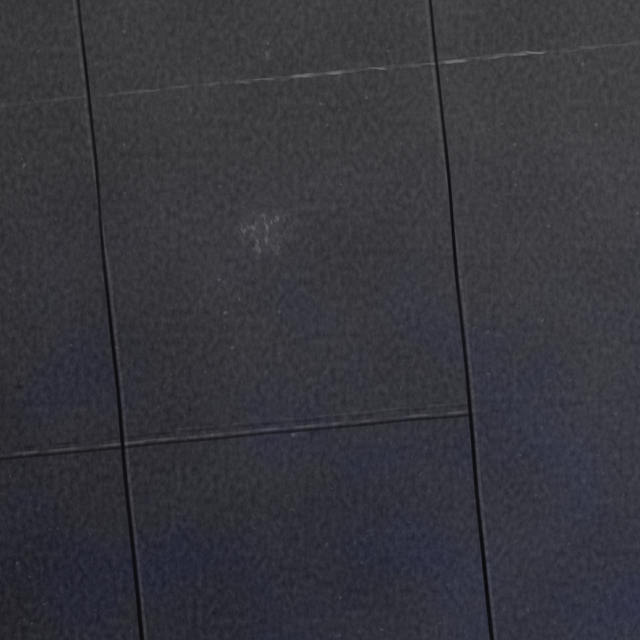
Write a Shadertoy shader that draws this texture.

```glsl
const float PITCH = 0.548;               // tile size
const vec2 GRID_ORIGIN = vec2(0.221, 0.288);
const float TILT = 0.097;                // slope of the seams
const float SEAM_WIDTH = 0.0026;         // half widths
const float CHALK_WIDTH = 0.0025;
const float WOBBLE = 0.004;
const float GRAIN = 0.065;
const float BLOTCH = 0.028;

const vec3 TOP_LEFT = vec3(0.222, 0.218, 0.230);
const vec3 TOP_RIGHT = vec3(0.262, 0.258, 0.270);
const vec3 BOTTOM_LEFT = vec3(0.150, 0.148, 0.175);
const vec3 BOTTOM_RIGHT = vec3(0.203, 0.208, 0.255);
const vec3 BLUE_TINT = vec3(-0.010, -0.006, 0.022);
const vec3 SEAM_COLOR = vec3(0.045, 0.042, 0.055);
const vec3 CHALK_COLOR = vec3(0.46, 0.45, 0.46);

const vec2 SCUFF_CENTER = vec2(0.414, 0.642);
const vec2 SCUFF_SIZE = vec2(0.046, 0.042);
const vec2 SPOT_CENTER = vec2(0.414, 0.913);
const vec2 SPOT_SIZE = vec2(0.018, 0.011);

vec2 hashGradient(vec2 p) {
    vec3 q = fract(p.xyx * vec3(0.1031, 0.1030, 0.0973));
    q += dot(q, q.yzx + 33.33);
    return 2.0 * fract((q.xx + q.yz) * q.zy) - 1.0;
}

float gradientNoise(vec2 p) {
    vec2 i = floor(p), f = p - i;
    vec2 u = f * f * f * (f * (f * 6.0 - 15.0) + 10.0);
    float a = dot(hashGradient(i), f);
    float b = dot(hashGradient(i + vec2(1, 0)), f - vec2(1, 0));
    float c = dot(hashGradient(i + vec2(0, 1)), f - vec2(0, 1));
    float d = dot(hashGradient(i + vec2(1, 1)), f - vec2(1, 1));
    return mix(mix(a, b, u.x), mix(c, d, u.x), u.y);
}

float fbm(vec2 p) {
    float sum = 0.0, amplitude = 1.0;
    for (int i = 0; i < 3; i++) {
        sum += amplitude * gradientNoise(p);
        p = p * 2.03 + 17.3;
        amplitude *= 0.55;
    }
    return sum;
}

// Soft line of the given half width around distance zero
float stroke(float dist, float halfWidth) {
    float soft = max(1.0 / iResolution.y, 0.0013);
    return 1.0 - smoothstep(halfWidth - soft, halfWidth + soft, abs(dist));
}

// Streaky rubbed patch with a ragged outline
float scuff(vec2 uv, vec2 center, vec2 size) {
    vec2 p = uv - center;
    float mask = 1.0 - smoothstep(0.45, 1.1, length(p / size) + 0.7 * fbm(uv * 38.0));
    vec2 streak = vec2(p.x + 0.35 * p.y, p.y - 0.35 * p.x) * vec2(125.0, 58.0);
    return mask * (0.18 + 0.82 * smoothstep(-0.05, 0.5, fbm(streak + 40.0)));
}

void mainImage(out vec4 fragColor, in vec2 fragCoord) {
    vec2 uv = fragCoord / iResolution.xy;

    // Uneven light, bluish lower down
    vec3 color = mix(mix(BOTTOM_LEFT, BOTTOM_RIGHT, uv.x),
                     mix(TOP_LEFT, TOP_RIGHT, uv.x), smoothstep(-0.1, 0.95, uv.y));
    color += BLOTCH * fbm(uv * 4.0 + 5.0);
    float blue = smoothstep(-0.1, 0.4, fbm(uv * 5.5 + 31.0));
    color += BLUE_TINT * blue * (1.0 - smoothstep(0.35, 0.75, uv.y));

    // Fine grain and sparse pale flecks
    color += GRAIN * fbm(uv * vec2(120.0, 85.0));
    color += 0.09 * smoothstep(0.38, 0.65, gradientNoise(uv * 95.0 + 60.0));

    // Tilted tile grid: x counts columns, y counts rows
    vec2 offset = uv - GRID_ORIGIN + TILT * vec2(uv.y, -uv.x);
    offset += WOBBLE * vec2(gradientNoise(vec2(uv.y * 6.0, floor(uv.x * 2.0) + 0.5)),
                            gradientNoise(vec2(uv.x * 9.0, floor(uv.y * 2.0) + 7.5)));
    vec2 cell = offset / PITCH;
    vec2 id = round(cell);
    vec2 dist = (cell - id) * PITCH;

    // Row seams: pressed crease on even rows, broken chalk on odd rows
    float dash = gradientNoise(vec2(uv.x * 34.0, id.y * 9.0 + 0.4));
    float fray = gradientNoise(uv * vec2(48.0, 170.0) + 12.0);
    float oddRow = mod(id.y, 2.0);
    float crease = (1.0 - oddRow) * mix(1.0, 0.12, smoothstep(0.98, 1.03, cell.x));
    float broken = smoothstep(-0.3, 0.3, dash + 0.5 * fray);
    float shade = stroke(dist.y + 0.006, 0.002) + 0.5 * stroke(dist.y - 0.009, 0.002) * broken;
    float lip = stroke(dist.y, 0.002) * (0.25 + 0.75 * broken)
              + 0.45 * stroke(dist.y - 0.014, 0.0015) * (1.0 - broken) * step(0.0, cell.x);
    color = mix(color, SEAM_COLOR, 0.5 * crease * min(shade, 1.0));
    color = mix(color, CHALK_COLOR, 0.38 * crease * lip);

    float wear = mix(0.22, 1.0, smoothstep(0.1, 0.58, uv.x));
    wear *= 1.0 - 0.65 * smoothstep(0.82, 0.93, uv.x);
    float chalk = stroke(dist.y + 0.004 * fray, CHALK_WIDTH) * oddRow * wear;
    color = mix(color, CHALK_COLOR, chalk * (0.18 + 0.72 * broken));

    // Column seams: dark groove, deeper near the bottom, with a pale edge
    float depth = mix(0.98, 0.72, uv.y) + 0.25 * gradientNoise(vec2(uv.y * 8.0, id.x + 3.5));
    float edgeSide = mix(1.0, -1.0, smoothstep(0.55, 0.8, uv.y));
    float edge = stroke(dist.x - edgeSide * 0.0065, 0.002);
    color = mix(color, CHALK_COLOR, edge * (0.22 + 0.3 * fray));
    float grooveWidth = SEAM_WIDTH * mix(1.15, 0.8, uv.y);
    color = mix(color, SEAM_COLOR, stroke(dist.x, grooveWidth) * clamp(depth, 0.0, 1.0));

    // Rubbed marks
    color = mix(color, CHALK_COLOR, 0.62 * scuff(uv, SCUFF_CENTER, SCUFF_SIZE));
    color = mix(color, CHALK_COLOR, 0.4 * scuff(uv, SPOT_CENTER, SPOT_SIZE));

    fragColor = vec4(clamp(color, 0.0, 1.0), 1.0);
}
```
